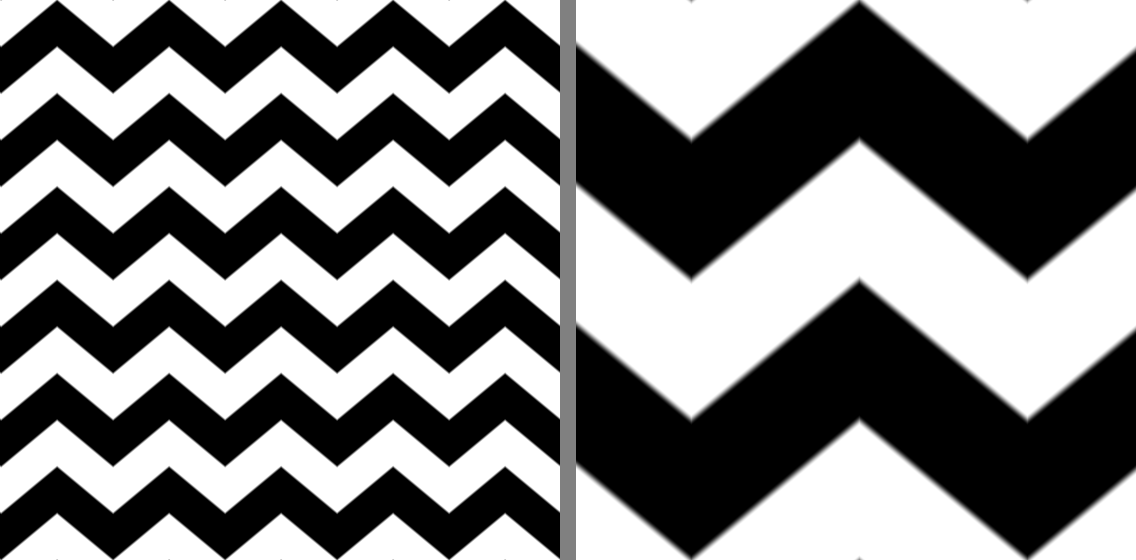
Left, the full canvas; right, a detail of the centre.
Give the GLSL for this pattern, as a WebGL 2 fragment shader.

```glsl
#version 300 es
precision highp float;

#define COLUMNS 5.0        // zigzag peaks across
#define ROWS 6.0           // bands down
#define RISE 0.5           // zigzag height, in rows
#define BAND 0.5           // band thickness, in rows
#define PHASE 0.01         // sideways shift, in columns
#define SOFTNESS 0.0026    // half width of the edge blur, in canvas units
#define INK vec3(0.0)
#define PAPER vec3(1.0)

uniform vec2 u_resolution;
out vec4 fragColor;

// Triangle wave: 0 at whole numbers, 1 halfway between them.
float triangleWave(float x) {
    return 1.0 - abs(2.0 * fract(x) - 1.0);
}

// Signed distance to the nearest chevron edge, negative inside a band.
float chevronDistance(vec2 uv) {
    float wave = triangleWave(uv.x * COLUMNS - PHASE);
    float depth = (1.0 - uv.y) * ROWS - RISE * (1.0 - wave);
    float fromCentre = abs(fract(depth - 0.5 * BAND + 0.5) - 0.5);
    // Divide by the slope to turn rows into canvas units.
    return (fromCentre - 0.5 * BAND) / length(vec2(2.0 * COLUMNS * RISE, ROWS));
}

void main() {
    vec2 uv = gl_FragCoord.xy / u_resolution;
    float pixel = 1.0 / min(u_resolution.x, u_resolution.y);
    float blur = max(SOFTNESS, 0.75 * pixel);
    float paperAmount = smoothstep(-blur, blur, chevronDistance(uv));
    fragColor = vec4(mix(INK, PAPER, paperAmount), 1.0);
}
```
